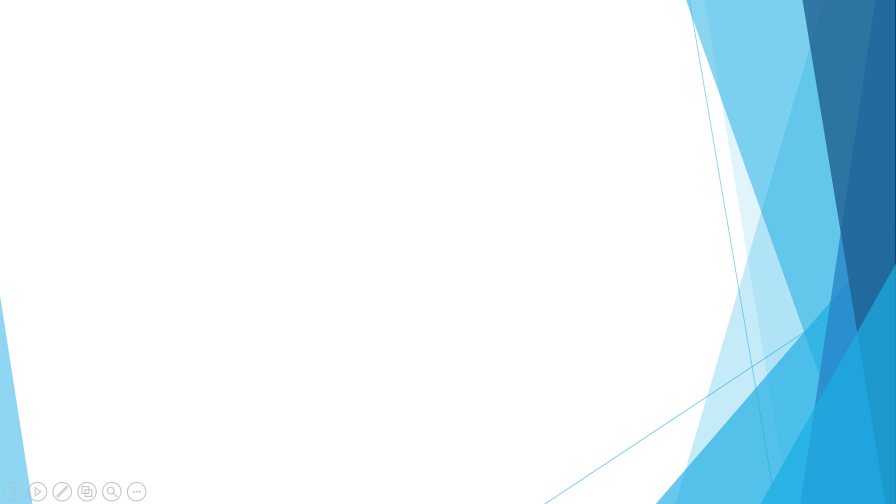
This background is drawn by a Shadertoy shader. Its source:

```glsl
// White backdrop framed by overlapping translucent blue facets on the right,
// a small facet at lower left, two hairlines and a row of faint round buttons.
// Each facet is a half plane whose slanted edge runs from canvas bottom to top.

// Canvas is 16 x 9 units; edges are (x at bottom, x at top).
const float HEIGHT = 9.0;
const vec2 PALE_EDGE   = vec2(14.08, 12.58);
const vec2 MIST_EDGE   = vec2(12.06, 14.71);
const vec2 SKY_EDGE    = vec2(15.45, 12.25);
const vec2 NAVY_EDGE   = vec2(15.81, 14.33);
const vec2 ROYAL_EDGE  = vec2(14.29, 15.63);
const vec2 RAMP_EDGE   = vec2(11.71, 19.48);
const vec2 FRONT_EDGE  = vec2(13.58, 18.65);
const vec2 CORNER_EDGE = vec2(0.58, -0.82);
const vec2 STEEP_LINE  = vec2(13.85, 12.31);
const vec2 FLAT_LINE   = vec2(9.73, 23.32);

const vec3 CYAN  = vec3(0.11, 0.68, 0.89);
const vec3 ROYAL = vec3(0.15, 0.51, 0.78);
const vec3 NAVY  = vec3(0.12, 0.38, 0.57);
const vec3 RIM   = vec3(0.04, 0.24, 0.40);
const vec3 GREY  = vec3(0.72);

const float HAIR_HALF = 0.008;
const vec2  BUTTON_START = vec2(0.225, 0.22);
const float BUTTON_STEP = 0.443;
const float BUTTON_RADIUS = 0.165;

float pixel;  // size of one pixel in canvas units

// Coverage of a shape from its signed distance (negative inside)
float cover(float d) { return clamp(0.5 - d / pixel, 0.0, 1.0); }

// Coverage of a thin stroke, fading when thinner than a pixel
float stroke(float d, float halfWidth) {
    return clamp((halfWidth + 0.5 * pixel - abs(d)) / pixel, 0.0, 1.0)
         * min(1.0, 2.0 * halfWidth / pixel);
}

// Signed distance to a slanted edge, negative on its right side
float edgeDist(vec2 p, vec2 edge) {
    float slope = (edge.y - edge.x) / HEIGHT;
    return (edge.x + slope * p.y - p.x) / sqrt(1.0 + slope * slope);
}

float segmentDist(vec2 p, vec2 a, vec2 b) {
    vec2 ab = b - a;
    return length(p - a - ab * clamp(dot(p - a, ab) / dot(ab, ab), 0.0, 1.0));
}

float boxDist(vec2 p, float halfSize) {
    vec2 q = abs(p) - halfSize;
    return length(max(q, 0.0)) + min(max(q.x, q.y), 0.0);
}

// Arrow head pointing right
float arrowDist(vec2 p) {
    return max(-p.x - 0.04, p.x * 0.6 + abs(p.y) * 0.8 - 0.035);
}

// Small symbol inside each button
float glyphDist(vec2 p, int id) {
    if (id == 0) return abs(arrowDist(vec2(-p.x, p.y)));
    if (id == 1) return abs(arrowDist(p));
    if (id == 2) return segmentDist(p, vec2(-0.08), vec2(0.08)) - 0.012;
    if (id == 3) return min(abs(boxDist(p - vec2(0.025, -0.025), 0.06)),
                            abs(boxDist(p + vec2(0.03, -0.03), 0.06)));
    if (id == 4) return min(abs(length(p - vec2(-0.02, 0.02)) - 0.06),
                            segmentDist(p, vec2(0.025, -0.025), vec2(0.09, -0.09)));
    return length(vec2(p.x - 0.055 * clamp(round(p.x / 0.055), -1.0, 1.0), p.y)) - 0.008;
}

void facet(inout vec3 color, vec2 p, vec2 edge, vec3 tint, float alpha) {
    color = mix(color, tint, alpha * cover(edgeDist(p, edge)));
}

void mainImage(out vec4 fragColor, in vec2 fragCoord) {
    pixel = HEIGHT / iResolution.y;
    vec2 p = fragCoord / iResolution.xy * vec2(16.0, HEIGHT);
    vec3 color = vec3(1.0);

    // Hairlines below the facets
    color = mix(color, CYAN, 0.6 * stroke(edgeDist(p, STEEP_LINE), HAIR_HALF));
    color = mix(color, CYAN, 0.7 * stroke(edgeDist(p, FLAT_LINE), HAIR_HALF));

    // Right-hand facets, back to front
    facet(color, p, PALE_EDGE, CYAN, 0.13);
    facet(color, p, MIST_EDGE, CYAN, 0.25);
    facet(color, p, RAMP_EDGE, CYAN, 0.68);
    facet(color, p, SKY_EDGE, CYAN, 0.52);
    facet(color, p, ROYAL_EDGE, ROYAL, 0.75);
    facet(color, p, NAVY_EDGE, NAVY, 0.80);
    color = mix(color, RIM, 0.8 * cover(15.98 - p.x));
    facet(color, p, FRONT_EDGE, CYAN, 0.70);

    // Lower left facet lies on the other side of its edge
    color = mix(color, CYAN, 0.5 * cover(-edgeDist(p, CORNER_EDGE)));

    // Round buttons
    for (int i = 0; i < 6; i++) {
        vec2 q = p - BUTTON_START - vec2(BUTTON_STEP * float(i), 0.0);
        float ink = max(stroke(length(q) - BUTTON_RADIUS, 0.01),
                        stroke(glyphDist(q, i), 0.01));
        color = mix(color, GREY, (i == 0 ? 0.4 : 0.8) * ink);
    }
    fragColor = vec4(color, 1.0);
}
```
